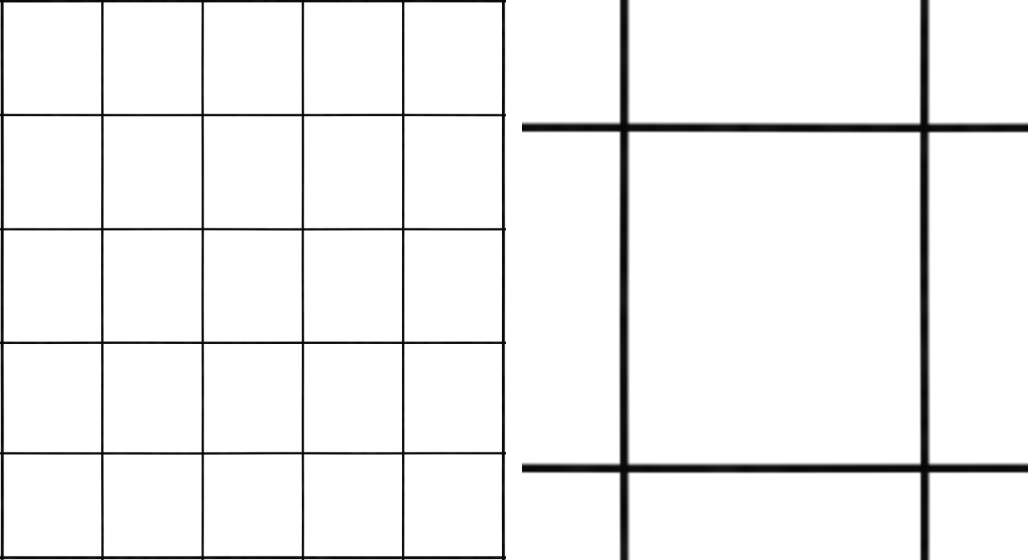
Left, the full canvas; right, a detail of the centre.
This pattern is drawn by a Shadertoy shader. Its source:

```glsl
// Ruled grid of five columns and five rows in soft black ink on white paper.
// Each rule is a distance profile with a dark core and two unequal grey flanks;
// rows shorten toward the bottom, and gradient noise wears the ink.

const int   CELLS       = 5;        // repeats across and down
const float COLUMN_FROM = 0.0040;   // first column rule, share of the width
const float COLUMN_STEP = 0.1981;
const float ROW_FROM    = 0.0020;   // first row rule from the top, share of the height
const float ROW_STEP    = 0.2038;
const float ROW_SQUEEZE = 0.00092;  // cubic shortening of the lower rows
const float CORE_HALF   = 0.0013;   // line widths, in canvas heights
const float BORDER_GAIN = 0.0006;
const float FLANK_DARK  = 0.0022;
const float FLANK_PALE  = 0.0034;
const float WOBBLE      = 0.0005;
const float WEAR        = 0.13;
const vec3  PAPER       = vec3(1.0);
const vec3  INK         = vec3(0.03);

vec2 hashGradient(vec2 cell) {
    vec2 h = vec2(dot(cell, vec2(127.1, 311.7)), dot(cell, vec2(269.5, 183.3)));
    return 2.0 * fract(sin(h) * 43758.5) - 1.0;
}

float gradientNoise(vec2 p) {
    vec2 i = floor(p), f = fract(p);
    vec2 u = f * f * f * (f * (f * 6.0 - 15.0) + 10.0);
    vec2 e = vec2(1.0, 0.0);
    float a = dot(hashGradient(i), f);
    float b = dot(hashGradient(i + e.xy), f - e.xy);
    float c = dot(hashGradient(i + e.yx), f - e.yx);
    float d = dot(hashGradient(i + e.xx), f - e.xx);
    return mix(mix(a, b, u.x), mix(c, d, u.x), u.y);
}

// Ink of one rule: offset is the signed distance, along runs down its length.
float ruleInk(float offset, float along, float seed, float extraWidth, float pixel) {
    offset += WOBBLE * gradientNoise(vec2(along * 5.0, seed));
    float flank = max(offset > 0.0 ? FLANK_PALE : FLANK_DARK, pixel);
    float core = CORE_HALF + extraWidth - 0.5 * min(pixel, CORE_HALF);
    float ink = 1.0 - smoothstep(core, core + flank, abs(offset));
    float wear = gradientNoise(vec2(along * 34.0, seed + 0.37));
    return ink * (1.0 - WEAR * abs(wear));
}

float columnPosition(float k) {
    return COLUMN_FROM + COLUMN_STEP * k;
}

float rowPosition(float k) {
    float low = max(k - 2.0, 0.0);
    return 1.0 - (ROW_FROM + ROW_STEP * k - ROW_SQUEEZE * low * low * low);
}

void mainImage(out vec4 fragColor, in vec2 fragCoord) {
    vec2 uv = fragCoord / iResolution.xy;
    float aspect = iResolution.x / iResolution.y;
    float pixel = 1.0 / iResolution.y;

    // Paper left bare by all rules; the product darkens the crossings.
    float bare = 1.0;
    for (int i = 0; i <= CELLS; i++) {
        float k = float(i);
        float extra = (i == 0 || i == CELLS) ? BORDER_GAIN : 0.0;
        float across = (uv.x - columnPosition(k)) * aspect;
        float down = uv.y - rowPosition(k);
        bare *= 1.0 - ruleInk(across, uv.y, k + 0.4, extra, pixel);
        bare *= 1.0 - ruleInk(down, uv.x * aspect, k + 17.4, extra, pixel);
    }

    // Rubbed patch on the bottom border near the left corner.
    vec2 rub = (uv - vec2(0.022, 0.0)) / vec2(0.030, 0.0035);
    bare = mix(bare, max(bare, 0.4), 1.0 - smoothstep(0.2, 1.0, length(rub)));

    fragColor = vec4(mix(INK, PAPER, bare), 1.0);
}
```
